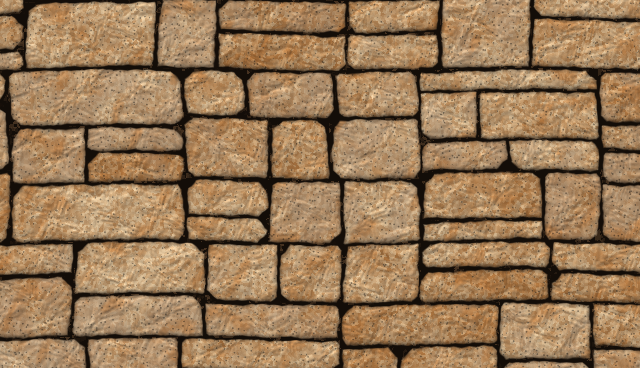
A Shadertoy shader for this texture:

```glsl
// Dry-stone wall of rough sandstone blocks with dark open joints.
// Staggered panels are split at random into stones; cellular noise gives
// the chiselled relief and the grain, layered sines the weathering.

vec2 hash2(vec2 p) {
    vec3 q = fract(p.xyx * vec3(0.1031, 0.1030, 0.0973));
    q += dot(q, q.yzx + 33.33);
    return fract((q.xx + q.yz) * q.zy);
}

// x: distance to the nearest cell point, y: random value of that cell
vec2 cells(vec2 p) {
    vec2 base = floor(p), nearest = vec2(9.0, 0.0);
    for (int j = -1; j <= 1; j++)
    for (int i = -1; i <= 1; i++) {
        vec2 cell = base + vec2(i, j);
        vec2 offset = cell + hash2(cell) - p;
        float dist = dot(offset, offset);
        if (dist < nearest.x) nearest = vec2(dist, hash2(cell + 71.7).x);
    }
    return vec2(sqrt(nearest.x), nearest.y);
}

// Height of the broken stone face
float relief(vec2 p) {
    p += 0.012 * sin(p.yx * 41.0 + 3.0 * sin(p * 23.0));
    return -0.5 * cells(p * vec2(11.0, 16.0)).x
           - 0.32 * cells(p * 34.0 + 5.0).x
           - 0.22 * cells(p * 78.0 + 9.0).x;
}

// Slow blotches in -1..1
float weather(vec2 p, float phase) {
    float a = sin(p.x * 13.0 + 2.0 * sin(p.y * 17.0 + phase) + phase);
    float b = sin(p.y * 31.0 - p.x * 19.0 + 2.0 * sin(p.x * 27.0 - phase));
    return 0.55 * a + 0.45 * b;
}

// Splits the panel around p until a stone is left; returns its seed
vec2 findStone(vec2 p, out vec2 lo, out vec2 hi) {
    vec2 panel = vec2(1.13, 0.47);
    vec2 seed = floor(p / panel);
    lo = seed * panel;
    hi = lo + panel;
    seed += 40.0;
    for (int i = 0; i < 6; i++) {
        vec2 size = hi - lo, r = hash2(seed * 3.7 + 1.3);
        float stopAt = hash2(seed + 8.1).x;
        if (size.x * size.y < mix(0.034, 0.095, stopAt * stopAt)) break;
        bool upright = size.x > size.y * mix(1.6, 3.3, r.x);
        vec2 cut = lo + size * mix(0.3, 0.7, r.y);
        bool beyond = upright ? p.x > cut.x : p.y > cut.y;
        if (upright) { if (beyond) lo.x = cut.x; else hi.x = cut.x; }
        else         { if (beyond) lo.y = cut.y; else hi.y = cut.y; }
        seed += (beyond ? vec2(17.3, 5.1) : vec2(3.7, 11.9)) * float(i + 1);
    }
    return seed;
}

void mainImage(out vec4 fragColor, in vec2 fragCoord) {
    vec2 p = fragCoord / iResolution.y;
    float pixel = 1.0 / iResolution.y;

    // Gently bent joints, panels staggered from row to row
    vec2 q = p + 0.005 * sin(p.yx * vec2(8.0, 6.0) + vec2(1.0, 2.5)) + vec2(0.2, 0.13);
    q.x += 0.43 * floor(q.y / 0.47);
    vec2 lo, hi;
    vec2 seed = findStone(q, lo, hi);
    vec2 mood = hash2(seed + 21.0);

    // Outline: leaning sides, chipped corners, ragged edge
    vec2 fromCentre = q - 0.5 * (lo + hi);
    vec2 lean = vec2(0.26, 0.055);
    vec2 leanNear = (hash2(seed + 2.0) - 0.5) * lean;
    vec2 leanFar = (hash2(seed + 5.0) - 0.5) * lean;
    vec2 nearSide = q - lo - 0.004 - max(vec2(0.0), leanNear * fromCentre.yx);
    vec2 farSide = hi - q - 0.004 - max(vec2(0.0), leanFar * fromCentre.yx);
    vec2 side = min(nearSide, farSide);
    float chip = hash2(seed + 7.0 * sign(fromCentre)).x;
    float inside = min(min(side.x, side.y), 0.7 * (side.x + side.y) - 0.022 * chip * chip);
    vec2 flake = cells(q * 38.0 + seed);
    inside -= 0.005 * (flake.x - 0.35);
    inside += 0.0014 * sin(q.x * 47.0 + seed.x) + 0.0012 * sin(q.y * 63.0 + seed.y);

    // Sandstone colour: ochre to pale buff, greyed and rusted in patches
    vec2 face = q + seed * 0.37;
    vec2 grain = cells(face * 125.0);
    vec2 speck = cells(face * 62.0 + 3.0);
    float blotch = weather(face, seed.x);
    float tone = 0.52 + 0.42 * (mood.x - 0.5) + 0.16 * blotch
               + 0.55 * (grain.y - 0.5) + 0.34 * (speck.y - 0.5);
    vec3 stone = mix(vec3(0.59, 0.40, 0.22), vec3(0.78, 0.68, 0.54), clamp(tone, 0.0, 1.0));
    float grey = 0.55 * smoothstep(0.3, 1.1, mood.y + 0.35 * weather(face.yx * 1.7, seed.y));
    stone = mix(stone, vec3(0.63, 0.53, 0.43), grey);
    float rust = smoothstep(0.45, 1.0, weather(face * 1.4 + 4.0, seed.y) + 0.4 * (speck.y - 0.5));
    stone = mix(stone, vec3(0.62, 0.38, 0.17), 0.45 * rust);

    // Light from the upper left on the relief, dark pits
    float slope = relief(face) - relief(face + vec2(-0.003, 0.006));
    stone *= 1.04 + 0.95 * slope;
    stone *= 1.0 - 0.38 * smoothstep(0.24, 0.04, speck.x) * step(0.62, grain.y + 0.3 * mood.y);

    // Bright upper arris, shaded foot and sides
    stone *= 1.0 + 0.13 * exp(-max(farSide.y, 0.0) * 110.0);
    stone *= 1.0 - 0.25 * exp(-max(nearSide.y, 0.0) * 110.0);
    stone *= 0.76 + 0.24 * smoothstep(0.0, 0.011, inside);

    // Dark joint with a few earthy crumbs
    float crumb = smoothstep(0.72, 0.95, flake.y) * smoothstep(0.2, 0.8, grain.y);
    vec3 joint = mix(vec3(0.075, 0.05, 0.03), vec3(0.36, 0.26, 0.17), 0.7 * crumb);
    fragColor = vec4(mix(joint, stone, smoothstep(-pixel, pixel, inside)), 1.0);
}
```
